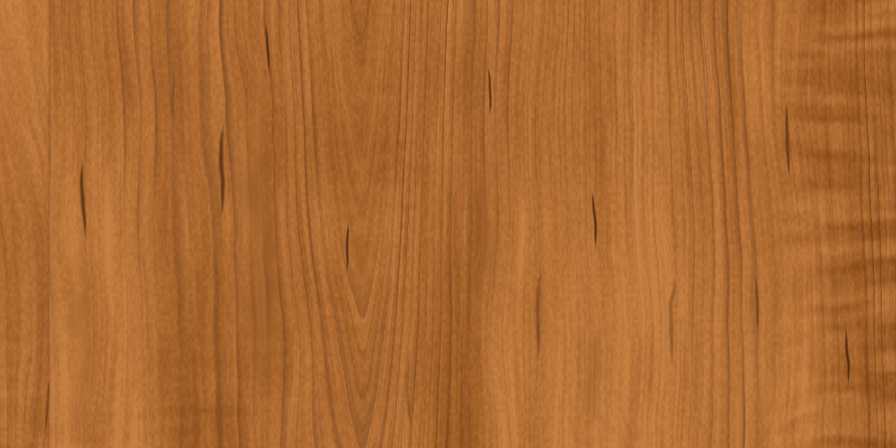
A WebGL 2 fragment shader for this texture:

```glsl
#version 300 es
precision highp float;
// Warm cherry wood veneer: vertical growth rings, fibres, curl figure and dark flecks.

uniform vec2 u_resolution;
out vec4 fragColor;

const float SEAM_X = 0.11;
const float CREST_X = 0.81;
const vec3 HONEY = vec3(0.765, 0.486, 0.245);
const vec3 AMBER = vec3(0.605, 0.346, 0.135);
const vec3 UMBER = vec3(0.28, 0.145, 0.06);

float hash(vec2 p) {
    vec3 q = fract(vec3(p.xyx) * 0.1031);
    q += dot(q, q.yzx + 33.33);
    return fract((q.x + q.y) * q.z);
}

float noise(vec2 p) {
    vec2 cell = floor(p);
    vec2 f = fract(p);
    f = f * f * (3.0 - 2.0 * f);
    float low = mix(hash(cell), hash(cell + vec2(1, 0)), f.x);
    float high = mix(hash(cell + vec2(0, 1)), hash(cell + vec2(1, 1)), f.x);
    return mix(low, high, f.y);
}

float fbm(vec2 p) {
    float sum = 0.0;
    float gain = 0.5;
    for (int i = 0; i < 4; i++) {
        sum += gain * noise(p);
        p = p * 2.03 + 17.3;
        gain *= 0.55;
    }
    return sum / 1.01;
}

// Cross-grain coordinate: wavy verticals that meet in a narrow V at the crest.
float grainCoord(vec2 p) {
    float side = p.x - CREST_X;
    float bend = 0.16 * exp(-side * side / 0.02);
    float crest = sqrt(side * side + 0.00015) + 0.22 * side;
    float sway = 0.075 * (noise(vec2(p.x * 3.0, p.y * 1.4) + 4.7) - 0.5);
    float wobble = 0.024 * (noise(vec2(p.x * 9.0, p.y * 4.0) + 31.0) - 0.5);
    float jitter = 0.004 * (noise(vec2(p.x * 30.0, p.y * 14.0) + 51.0) - 0.5);
    return crest - bend * p.y + sway + wobble + jitter + 3.0;
}

// Thin late-wood lines: slow rise, quick fall, each with its own weight.
float growthRings(float across, float along, float rate, float seed) {
    float phase = across * rate + 1.5 * noise(vec2(across * rate * 0.33, seed));
    float id = floor(phase);
    float s = fract(phase);
    float halo = 0.3 * smoothstep(0.1, 0.8, s);
    float line = (halo + 0.7 * smoothstep(0.62, 0.88, s)) * (1.0 - smoothstep(0.88, 1.0, s));
    float weight = 0.2 + 0.8 * hash(vec2(id, seed + 5.0));
    float band = smoothstep(0.35, 0.7, noise(vec2(across * 5.0, along * 0.9 + seed)));
    float fade = 0.35 + 0.65 * noise(vec2(id * 3.7, along * 4.0));
    return line * weight * fade * (0.35 + 0.65 * band);
}

// Tapered vertical stroke, strongest on its axis.
float streak(vec2 offset, vec2 halfSize) {
    float taper = max(1.0 - pow(abs(offset.y / halfSize.y), 2.0), 0.0);
    float d = abs(offset.x) / (halfSize.x * (0.3 + 0.7 * taper));
    return smoothstep(1.0, 0.0, d) * smoothstep(0.0, 0.8, taper);
}

float scatteredStreaks(vec2 p, int count, vec2 halfSize, float seed, float aspect) {
    float dark = 0.0;
    for (int i = 0; i < count; i++) {
        float n = float(i);
        float x = aspect * (n + 0.15 + 0.7 * hash(vec2(n, seed))) / float(count);
        vec2 offset = p - vec2(x, hash(vec2(n, seed + 1.0)));
        offset.x += offset.y * 0.12 * (hash(vec2(n, seed + 2.0)) - 0.5);
        offset.x += halfSize.x * (noise(vec2(n * 7.3, p.y * 22.0)) - 0.5);
        float scale = 0.45 + 0.75 * hash(vec2(n, seed + 3.0));
        float ink = 0.3 + 0.7 * hash(vec2(n, seed + 4.0));
        dark = max(dark, ink * streak(offset, halfSize * scale));
    }
    return dark;
}

// Horizontal ripples, strongest towards the right edge.
float curlFigure(vec2 p) {
    float tilt = 0.05 * noise(p * vec2(7.0, 3.0));
    float ripple = noise(vec2(p.x * 8.0, (p.y + tilt) * 46.0)) - 0.5;
    float patches = smoothstep(0.45, 0.75, noise(p * vec2(3.5, 1.5) + 12.0));
    float edge = smoothstep(1.7, 1.84, p.x) * (0.4 + 0.6 * noise(p * vec2(9.0, 5.0)));
    return ripple * (0.95 * edge + 0.25 * patches);
}

void main() {
    vec2 p = gl_FragCoord.xy / u_resolution.y;
    float aspect = u_resolution.x / u_resolution.y;

    // The narrow left board takes its figure from elsewhere in the wood.
    float leftBoard = 1.0 - step(SEAM_X, p.x);
    vec2 q = p + vec2(0.0, 7.0 * leftBoard);
    float across = grainCoord(q);

    // Broad tone, blotches, fibres and fine pores
    float tone = 0.61 + 1.35 * (fbm(vec2(across * 5.5, q.y * 0.8)) - 0.5);
    tone += 0.28 * (noise(q * vec2(6.0, 6.0) + 9.0) - 0.5);
    tone += 0.32 * (noise(vec2(across * 55.0, q.y * 2.5)) - 0.5);
    tone += 0.36 * (noise(vec2(across * 150.0, q.y * 6.0)) - 0.5);
    float pores = noise(p * vec2(230.0, 120.0));
    tone += 0.38 * (pores - 0.5) + curlFigure(p) + 0.12 * leftBoard;
    vec3 color = mix(AMBER, HONEY, clamp(tone, -0.3, 1.1));

    // Dark marks: rings, seam, soft smudges and sharp flecks
    float smudge = scatteredStreaks(p, 5, vec2(0.05, 0.28), 21.0, aspect);
    float fleck = scatteredStreaks(p, 14, vec2(0.009, 0.11), 47.0, aspect);
    float seam = 0.2 * exp(-abs(p.x - SEAM_X) / 0.004);
    float dark = 0.52 * growthRings(across, q.y, 30.0, 3.0) + seam;
    dark += 0.26 * growthRings(across, q.y, 67.0, 13.0);
    dark += smudge * (0.05 + 0.4 * pores * noise(vec2(across * 70.0, p.y * 9.0)));
    color = mix(color, UMBER, clamp(dark, 0.0, 0.8));
    color = mix(color, UMBER, 0.9 * fleck);

    fragColor = vec4(color, 1.0);
}
```
